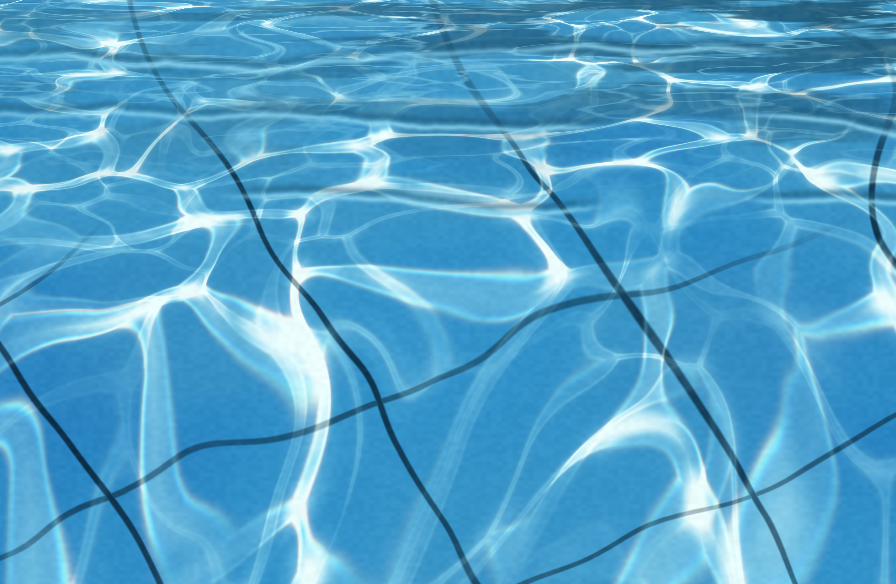
Write a WebGL 1 fragment shader that draws this texture.

```glsl
precision highp float;
uniform vec2 u_resolution;

const vec3 WATER = vec3(0.19, 0.57, 0.785);
const vec3 DEEP = vec3(0.13, 0.47, 0.73);
const vec3 HAZE = vec3(0.29, 0.61, 0.76);
const vec3 SHADE = vec3(0.13, 0.35, 0.47);
const vec3 GROUT = vec3(0.04, 0.15, 0.23);
const vec3 GLOW = vec3(0.55, 0.83, 0.93);
const vec3 SPARK = vec3(0.92, 0.99, 0.99);

vec2 hash2(vec2 p) {
  vec3 q = fract(p.xyx * vec3(0.1031, 0.1030, 0.0973));
  q += dot(q, q.yzx + 33.33);
  return fract((q.xx + q.yz) * q.zy);
}

float noise(vec2 p) {
  vec2 i = floor(p), f = fract(p);
  f = f * f * (3.0 - 2.0 * f);
  float low = mix(hash2(i).x, hash2(i + vec2(1.0, 0.0)).x, f.x);
  float high = mix(hash2(i + vec2(0.0, 1.0)).x, hash2(i + 1.0).x, f.x);
  return mix(low, high, f.y);
}

float fbm(vec2 p) {
  float sum = 0.0, gain = 0.53;
  for (int i = 0; i < 4; i++) {
    sum += gain * noise(p);
    p = p * 2.03 + 11.7;
    gain *= 0.5;
  }
  return sum;
}

vec2 warp(vec2 p, float freq, float amount) {
  vec2 q = p * freq;
  return p + amount * (vec2(noise(q), noise(q + 37.2)) - 0.5);
}

// Gaps from the nearest cell point to the second and the third
vec2 cellGaps(vec2 p) {
  vec2 cell = floor(p);
  vec3 near = vec3(9.0);
  for (int j = -1; j <= 1; j++) {
    for (int i = -1; i <= 1; i++) {
      vec2 c = cell + vec2(float(i), float(j));
      float d = length(c + 0.1 + 0.8 * hash2(c) - p);
      if (d < near.x) near = vec3(d, near.xy);
      else if (d < near.y) near = vec3(near.x, d, near.y);
      else near.z = min(near.z, d);
    }
  }
  return near.yz - near.x;
}

// Folded ribbons of light: streaky fill, coloured rims, bright knots
vec3 caustics(vec2 p, float widest) {
  vec2 gap = cellGaps(p);
  float width = mix(0.02, widest, smoothstep(0.2, 0.75, noise(p * 1.7 + 5.0)));
  float strength = 0.3 + 0.7 * smoothstep(0.25, 0.55, noise(p * 1.2 + 19.0));
  float fill = 1.0 - smoothstep(width * 0.8, width + 0.04, gap.x);
  fill *= 0.55 + 0.9 * noise(p * vec2(8.0, 4.0));
  float halo = exp(-gap.x * 8.0);
  vec3 offset = (vec3(gap.x - width) + vec3(-0.014, 0.0, 0.014)) / 0.033;
  vec3 rim = exp(-offset * offset) * (0.35 + 0.9 * noise(p * 3.0 + 50.0));
  float knot = exp(-gap.y * gap.y * 32.0);
  return strength * (0.40 * fill + 0.12 * halo + 0.52 * rim + 0.75 * knot);
}

// Dark stripe around each whole number of the coordinate
float stripe(float coord, float spacing, float halfWidth) {
  float d = abs(fract(coord + 0.5) - 0.5) * spacing;
  return 1.0 - smoothstep(halfWidth * 0.5, halfWidth * 1.3, d);
}

// Two slanted families of tile joints, bent by the water
float tileJoints(vec2 p) {
  float bend = mix(0.07, 0.26, smoothstep(0.3, 0.9, p.y));
  vec2 q = warp(warp(p, 3.2, bend), 8.0, 0.025);
  float steep = stripe((q.x + 0.58 * q.y - 0.27) / 0.54, 0.46, 0.0058);
  float shallow = stripe((q.y - 0.42 * q.x - 0.05) / 0.42, 0.39, 0.0050);
  steep *= 1.0 - 0.6 * smoothstep(0.68, 0.85, p.y);
  shallow *= 0.7 * (1.0 - smoothstep(0.45, 0.65, p.y));
  return max(steep, shallow) * (0.7 + 0.3 * noise(p * 5.0));
}

void main() {
  vec2 p = gl_FragCoord.xy / u_resolution.y;
  float across = gl_FragCoord.x / u_resolution.x;
  float depth = 1.0 / (1.25 - p.y);
  float far = smoothstep(0.6, 1.0, p.y);
  vec2 surface = vec2((p.x - 0.75) * (0.7 + 0.3 * depth), depth);

  // Water body
  vec3 color = mix(WATER, DEEP, 0.6 * smoothstep(0.42, 0.72, fbm(surface * 1.6 + 3.0)));
  color = mix(color, HAZE, 0.55 * far + 0.35 * smoothstep(0.5, 0.8, noise(surface * 2.4)));

  // Light on the floor, leaning to the right nearby
  vec2 lean = vec2(surface.x * 1.15 - 0.35 * p.y, surface.y * 0.85);
  vec2 q = warp(warp(lean, 2.4, 0.34), 7.0, 0.10);
  vec3 light = caustics(q * 2.9 + 4.0, 0.19);
  light += 0.42 * caustics(warp(q, 3.0, 0.2) * 4.2 + 21.0, 0.12);
  color = mix(color, GLOW, clamp(light * 1.25, 0.0, 1.0));
  color = mix(color, SPARK, smoothstep(0.5, 1.2, light));
  color = mix(color, GROUT, tileJoints(p) * (0.95 - 0.45 * clamp(light.g, 0.0, 1.0)));

  // Flat ripples toward the far side
  vec2 flow = vec2(p.x * 3.6, depth * 4.6 + 0.8 * noise(p * 3.0));
  float dark = smoothstep(0.50, 0.62, fbm(flow));
  color = mix(color, SHADE, dark * far * (0.30 + 0.65 * across));
  float glint = 1.0 - smoothstep(0.0, 0.03, abs(fbm(flow + 43.0) - 0.5));
  color = mix(color, GLOW, 0.6 * glint * far);

  // Wave crests
  for (int i = 0; i < 3; i++) {
    float k = float(i);
    float level = 0.66 + 0.11 * k + 0.07 * (noise(vec2(p.x * 2.3, k * 9.0)) - 0.5);
    float d = p.y - level - 0.018 * fbm(vec2(p.x * 9.0, k * 5.0));
    float patchy = smoothstep(0.2, 0.7, noise(vec2(p.x * 3.5 + 8.0, k * 7.0)));
    color = mix(color, SHADE, 0.5 * patchy * exp(-pow((d - 0.012) / 0.007, 2.0)));
    color = mix(color, GLOW, 0.75 * patchy * exp(-pow(d / 0.005, 2.0)));
  }

  // Fine shimmer
  color += 0.035 * (noise(p * vec2(110.0, 150.0)) - 0.5);
  gl_FragColor = vec4(color, 1.0);
}
```
